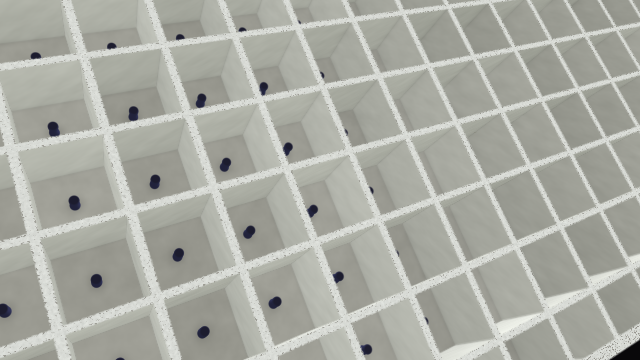
This pattern is drawn by a Shadertoy shader. Its source:

```glsl
// Weathered white compartment tray seen at an angle, with a small blue peg in each cell.

const vec2 EYE = vec2(-0.653, 3.803);      // grid point straight below the viewer
const float DEPTH = 0.16;                  // parallax from rim to floor
const vec2 RIM_HALF = vec2(0.055, 0.047);  // half widths of the dividers
const vec2 PEG_CENTER = vec2(0.49, 0.455);
const float TRAY_END = 5.72;

vec2 hash2(vec2 p) {
    p = vec2(dot(p, vec2(127.1, 311.7)), dot(p, vec2(269.5, 183.3)));
    return fract(sin(p) * 43758.5) * 2.0 - 1.0;
}

float gradientNoise(vec2 p) {
    vec2 i = floor(p), f = fract(p);
    vec2 s = f * f * f * (f * (f * 6.0 - 15.0) + 10.0);
    vec2 o = vec2(0.0, 1.0);
    float low = mix(dot(hash2(i), f), dot(hash2(i + o.yx), f - o.yx), s.x);
    float high = mix(dot(hash2(i + o), f - o), dot(hash2(i + 1.0), f - 1.0), s.x);
    return mix(low, high, s.y);
}

float fbm(vec2 p) {
    float sum = 0.0, gain = 0.6;
    for (int i = 0; i < 3; i++) {
        sum += gain * gradientNoise(p);
        p = p * 2.1 + 7.3;
        gain *= 0.5;
    }
    return sum;
}

// Perspective map from the canvas, in heights from its top left, to the rim plane
vec2 rimCoords(vec2 p) {
    mat3 view = mat3(0.2559, -0.0215, 0.0698,
                     0.0523, 0.1929, -0.0373,
                     0.2315, 0.1551, 1.0);
    vec3 q = inverse(view) * vec3(p, 1.0);
    return q.xy / q.z;
}

// Floor and walls of one cell, found by intersecting the sight line with its box
vec3 cellColor(vec2 rim, vec2 cell, vec2 slope, vec2 px) {
    vec2 wall = cell + mix(RIM_HALF, 1.0 - RIM_HALF, step(0.0, slope));
    vec2 steep = max(abs(slope), 0.002);
    vec2 hit = abs(wall - rim) / steep;
    vec2 soft = px / steep + 0.008;
    float z = min(1.0, min(hit.x, hit.y));
    vec2 at = rim + slope * z;

    float far = smoothstep(0.5, 7.0, rim.x);
    vec3 floorTone = mix(vec3(0.61, 0.61, 0.575), vec3(0.58, 0.58, 0.55), far);
    vec3 sideTone = mix(vec3(0.72, 0.73, 0.695), vec3(0.605, 0.61, 0.575), far);
    vec3 backTone = mix(vec3(0.68, 0.69, 0.65), vec3(0.62, 0.63, 0.59), far);
    backTone = mix(backTone, vec3(0.89, 0.90, 0.87), step(0.0, slope.y));

    float isBack = smoothstep(-soft.x - soft.y, soft.x + soft.y, hit.x - hit.y);
    vec3 walls = mix(sideTone, backTone, isBack) * (1.03 - 0.07 * z);
    float edge = min(hit.x, hit.y) - 1.0;
    float edgeSoft = mix(soft.x, soft.y, isBack);
    vec3 color = mix(walls, floorTone, smoothstep(-edgeSoft, edgeSoft, edge));

    // Dark seams in the corners, and uneven paint
    float floorSeam = exp(-abs(edge) * 22.0);
    float cornerSeam = exp(-abs(hit.x - hit.y) * 22.0) * step(z, 0.99);
    color *= 1.0 - 0.07 * max(floorSeam, cornerSeam);
    color += 0.025 * hash2(cell).x + 0.05 * fbm(at * 4.0 + z * 3.0);
    float stain = smoothstep(0.28, 0.48, fbm(at * 9.0 + 3.0 * z));
    return color - stain * cornerSeam * vec3(0.16, 0.19, 0.23);
}

// Upright peg, stacked from discs between the floor and its cap
vec3 addPeg(vec3 color, vec2 rim, vec2 cell, vec2 slope, float px) {
    vec2 center = cell + PEG_CENTER + 0.015 * hash2(cell + 5.0);
    vec2 foot = rim + slope - center;
    color *= 1.0 - 0.14 * exp(-dot(foot, foot) * 90.0);
    for (int i = 0; i < 14; i++) {
        float t = float(i) / 13.0;
        vec2 offset = rim + slope * mix(1.0, 0.77, t) - center;
        float radius = 0.058 - 0.014 * smoothstep(0.15, 0.4, t) + 0.012 * step(0.7, t);
        float light = 0.75 + 0.4 * smoothstep(-0.05, 0.06, offset.x - offset.y);
        vec3 tone = mix(vec3(0.17, 0.18, 0.31) * light, vec3(0.11, 0.11, 0.18), step(0.95, t));
        color = mix(color, tone, smoothstep(px, -px, length(offset) - radius));
    }
    return color;
}

void mainImage(out vec4 fragColor, in vec2 fragCoord) {
    vec2 p = vec2(fragCoord.x, iResolution.y - fragCoord.y) / iResolution.y;
    vec2 rim = rimCoords(p);
    vec2 px = fwidth(rim);
    vec2 cell = floor(rim);
    vec2 slope = DEPTH * (rim - EYE);

    vec3 color = cellColor(rim, cell, slope, px);
    color = addPeg(color, rim, cell, slope, max(px.x, px.y));

    // Painted divider tops with ragged, chipped edges
    vec2 inside = RIM_HALF - abs(fract(rim + 0.5) - 0.5);
    inside += 0.012 * gradientNoise(rim * 34.0);
    vec2 cover = smoothstep(-px, px, inside);
    cover.y = max(cover.y, smoothstep(-px.y, px.y, rim.y - TRAY_END));
    float top = max(cover.x, cover.y);
    vec3 paint = vec3(0.85, 0.86, 0.84) + 0.10 * fbm(rim * 24.0);
    float border = 1.0 - smoothstep(0.004, 0.028, max(inside.x, inside.y));
    float chips = smoothstep(0.12, 0.32, fbm(rim * vec2(30.0, 46.0)) + 0.10 * border);
    paint = mix(paint, vec3(0.50, 0.49, 0.46), chips * (0.35 + 0.4 * border));
    color = mix(color, paint, top);

    // Dark ground beyond the tray
    float beyond = smoothstep(-px.y, px.y, rim.y - TRAY_END - 0.19);
    color = mix(color, vec3(0.035, 0.03, 0.04), beyond);
    fragColor = vec4(clamp(color, 0.0, 1.0), 1.0);
}
```
